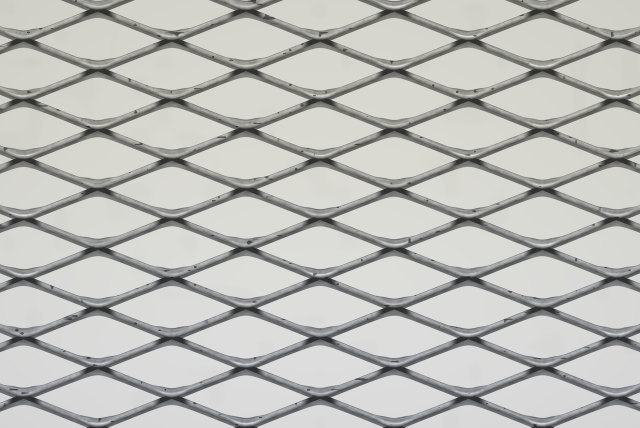
Reproduce this pattern procedurally as a Shadertoy shader.

```glsl
const vec2 CELL = vec2(2.49, 1.0);
const float SLOPE = 0.4016;

float hash(vec2 p) {
    vec3 q = fract(p.xyx * 0.1031);
    q += dot(q, q.yzx + 33.33);
    return fract((q.x + q.y) * q.z);
}

float noise(vec2 p) {
    vec2 i = floor(p), f = fract(p);
    f = f * f * (3.0 - 2.0 * f);
    return mix(mix(hash(i), hash(i + vec2(1, 0)), f.x),
               mix(hash(i + vec2(0, 1)), hash(i + vec2(1, 1)), f.x), f.y);
}

float band(float d, float halfWidth, float px) {
    return 1.0 - smoothstep(-px, px, abs(d) - halfWidth);
}

// Signed distance from the closest node column; odd columns are staggered
float columnOffset(float x, float odd) {
    return mod(x + (odd + 1.0) * 0.5 * CELL.x, CELL.x) - 0.5 * CELL.x;
}

// Shaded underside hanging below each node like a rounded roof
void paintUnderside(inout vec3 color, vec2 p, float odd, vec3 tint, float px) {
    float x = columnOffset(p.x, odd);
    float arm = smoothstep(0.1, 0.4, abs(x));
    float thickness = mix(0.16, 0.095, arm);
    float rim = -SLOPE * sqrt(x * x + 0.02) - 0.142;
    float e = p.y - 0.5 * odd - rim - 0.5 * thickness;
    e -= round(e);
    float depth = e / thickness + 0.5;
    float tone = mix(mix(0.50, 0.41, arm), 0.33, smoothstep(0.1, 0.9, depth));
    tone += 0.07 * (noise(p * vec2(9, 24)) - 0.5) + 0.02 * sign(x) * arm;
    color = mix(color, tint * tone, band(e, 0.5 * thickness, px));
}

// Lit front face: two arms rising from a flattened knuckle
void paintFront(inout vec3 color, vec2 p, float odd, float shadow, vec3 tint, float px) {
    float x = columnOffset(p.x, odd);
    float arm = smoothstep(0.12, 0.36, abs(x));
    float halfWidth = mix(0.077, 0.045, arm);
    float d = p.y - 0.5 * odd - SLOPE * sqrt(x * x + 0.024) + 0.052;
    float row = round(d);
    d -= row;
    float wear = hash(vec2(round((p.x - x) * 4.0) + 50.0, row + 20.0 + 40.0 * odd));
    d += 0.012 * (wear - 0.5) * (1.0 - arm);
    float t = d / halfWidth;

    float face = mix(0.50, 0.68, smoothstep(-1.0, 0.1, t));
    face -= 0.16 * smoothstep(0.5, 1.0, t) + 0.04 * step(x, 0.0);
    float knuckle = mix(0.30, 0.57, smoothstep(-1.0, -0.55, t));
    knuckle += (0.12 + 0.16 * wear) * exp(-18.0 * (t + 0.25) * (t + 0.25));
    knuckle -= 0.12 * smoothstep(0.55, 1.0, t);
    float tone = mix(knuckle, face, arm);

    // Rolling streaks, dark nicks and the crease beneath the knuckle
    tone += 0.10 * (noise(vec2(x * 7.0 + wear * 30.0, d * 45.0)) - 0.5);
    tone += 0.06 * (noise(p * 22.0) - 0.5);
    tone *= 1.0 - 0.5 * smoothstep(0.84, 0.95, noise(p * vec2(10, 17) + 70.0));
    tone = mix(tone, 0.19, shadow);
    color = mix(color, tint * tone, band(d, halfWidth, px));
}

void mainImage(out vec4 fragColor, in vec2 fragCoord) {
    vec2 uv = fragCoord / iResolution.xy;
    vec2 p = (fragCoord / iResolution.y - vec2(0.748, 0.916)) / 0.1391;
    float px = 0.7 / (iResolution.y * 0.1391);
    p.y += 0.006 * (noise(p * 1.5 + 40.0) - 0.5);

    // Softly lit backdrop, warmer toward the top
    vec3 color = mix(vec3(0.875, 0.877, 0.875), vec3(0.855, 0.855, 0.825),
                     smoothstep(0.1, 0.75, uv.y));
    color -= 0.09 * dot(uv - 0.5, uv - 0.5);
    color -= 0.012 * smoothstep(0.72, 0.9, noise(p * 2.3 + 90.0));

    vec3 tint = mix(vec3(0.95, 0.97, 1.0), vec3(1.02, 1.02, 0.98),
                    smoothstep(0.05, 0.8, uv.y));

    // The nearer column overlaps the strands that end behind it
    float evenX = abs(columnOffset(p.x, 0.0));
    float nearOdd = step(0.25 * CELL.x, evenX);
    float nearX = min(evenX, 0.5 * CELL.x - evenX);
    float crease = 1.0 - smoothstep(0.17, 0.34, nearX);

    paintUnderside(color, p, 1.0 - nearOdd, tint, px);
    paintUnderside(color, p, nearOdd, tint, px);
    paintFront(color, p, 1.0 - nearOdd, crease, tint, px);
    paintFront(color, p, nearOdd, 0.0, tint, px);

    fragColor = vec4(clamp(color, 0.0, 1.0), 1.0);
}
```
